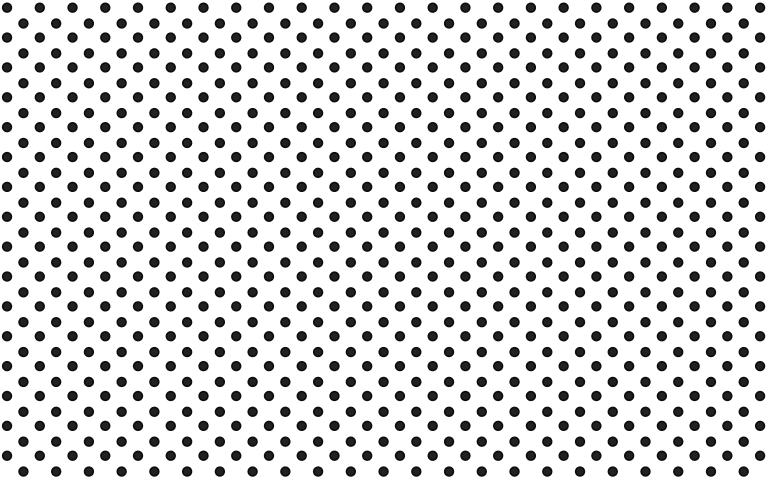
A WebGL 2 fragment shader for this pattern:

```glsl
#version 300 es
precision highp float;
// Staggered polka dots: two interleaved lattices of dark discs on white.
// Each lattice folds the plane into one cell and measures the distance to
// its dot; the nearer dot is filled, with a slightly deeper tone at its rim.

uniform vec2 u_resolution;
out vec4 outColor;

// Lengths are fractions of the canvas height, measured from the top left.
#define CELL vec2(0.06821, 0.06223)   // spacing of dots in one lattice
#define FIRST_DOT vec2(0.0147, 0.0160)
#define STAGGER vec2(0.5, 0.529)      // second lattice shift, in cells
#define RADIUS 0.0107
#define RIM_START 0.56                // rim shading, as shares of the radius
#define RIM_END 0.78
#define PAPER vec3(1.0)
#define INK vec3(0.13, 0.13, 0.13)
#define RIM_INK vec3(0.05, 0.05, 0.05)

// Distance from p to the nearest dot centre of a lattice through origin
float latticeDistance(vec2 p, vec2 origin) {
    vec2 cell = (p - origin) / CELL;
    return length((fract(cell + 0.5) - 0.5) * CELL);
}

void main() {
    // Height-based coordinates with y running down from the top edge
    vec2 p = vec2(gl_FragCoord.x, u_resolution.y - gl_FragCoord.y) / u_resolution.y;
    float pixel = 1.0 / u_resolution.y;

    // Nearest dot among the two staggered lattices
    float d = min(latticeDistance(p, FIRST_DOT),
                  latticeDistance(p, FIRST_DOT + STAGGER * CELL));

    // Dot tone and antialiased edge
    vec3 dotColor = mix(INK, RIM_INK, smoothstep(RIM_START, RIM_END, d / RADIUS));
    float coverage = clamp(0.5 - (d - RADIUS) / pixel, 0.0, 1.0);
    outColor = vec4(mix(PAPER, dotColor, coverage), 1.0);
}
```
